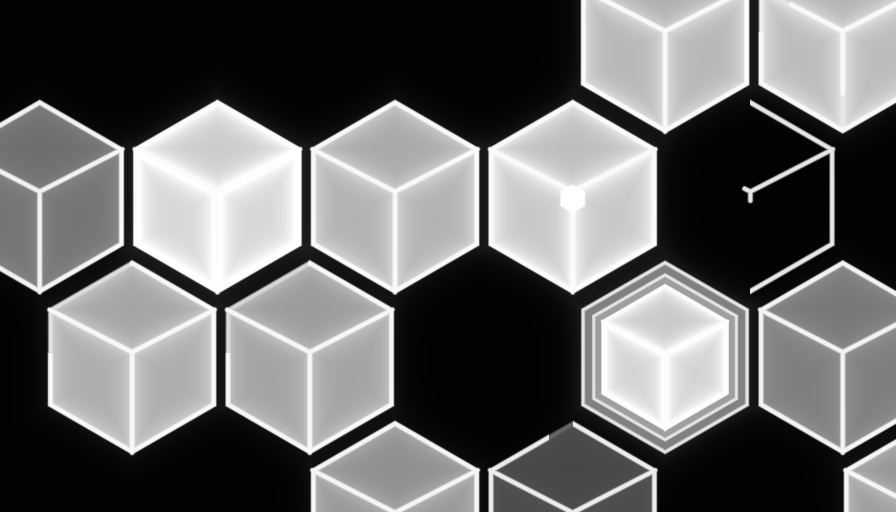
Reproduce this background procedurally as a Shadertoy shader.

```glsl
// Glowing white outlined cubes in a staggered honeycomb on black.

// Layout, in units of canvas height
const float RADIUS = 0.186;
const vec2 FIRST = vec2(0.0776, 0.929);
const vec2 SPACING = vec2(0.347, 0.3135);
const float STAGGER = 0.1804;
const int COLS = 6;
const int ROWS = 4;

// Face brightness per cell, top row first; negative is empty, zero is wire only
const float LEVEL[24] = float[24](
    -1.0, -1.0, -1.0, 0.75, 0.77, -1.0,
    0.48, 0.88, 0.73, 0.82, 0.0, -1.0,
    0.71, 0.67, -1.0, 0.87, 0.52, -1.0,
    -1.0, -1.0, 0.62, 0.31, -1.0, 0.64);

// Cells with a special look
const int SHORT_ARMS = 4;
const int NODE = 9;
const int WIRE = 10;
const int FADED_A = 12;
const int FADED_B = 13;
const int NESTED = 15;
const int BROKEN = 21;

// Cube look, in units of the cube radius
const vec2 HUB = vec2(0.0, 0.055);
const float APOTHEM = 0.866;
const float LINE = 0.025;
const float NODE_SIZE = 0.13;
const float EDGE_GLOW = 0.32;
const float HALO = 0.13;
const float RING_SHRINK = 0.87;
const float BACKGROUND = 0.008;

float hexDist(vec2 q, float apothem) {
    q = abs(q);
    return max(q.x, q.x * 0.5 + q.y * 0.866) - apothem;
}

float segDist(vec2 q, vec2 a, vec2 b) {
    vec2 ab = b - a;
    return length(q - a - ab * clamp(dot(q - a, ab) / dot(ab, ab), 0.0, 1.0));
}

float cover(float d, float soft) {
    return smoothstep(soft, -soft, d);
}

// Distance to the inner edges; arms scales the left, right and lower edge
float armDist(vec2 q, vec3 arms) {
    float left = segDist(q, HUB, mix(HUB, vec2(-APOTHEM, 0.5), arms.x));
    float right = segDist(q, HUB, mix(HUB, vec2(APOTHEM, 0.5), arms.y));
    float down = segDist(q, HUB, mix(HUB, vec2(0.0, -1.0), arms.z));
    return min(min(left, right), down);
}

float paintCube(float shade, vec2 q, float level, int id, float soft) {
    float d = hexDist(q, APOTHEM);
    float inner = armDist(q, vec3(1.0));

    // Faces, lit from their edges, with a slightly darker lid
    if (id != WIRE) {
        float lid = smoothstep(-soft, soft, q.y - HUB.y - abs(q.x) * 0.514);
        float glow = EDGE_GLOW * level * level * exp(-9.0 * min(abs(d), inner));
        float face = level * mix(0.95, 0.9, lid) + glow;
        shade = mix(shade, min(face, 1.0), cover(d - 0.01, soft));
    }

    // Outline with missing or dimmed parts
    float strength = 1.0;
    if (id == WIRE) strength = step(0.0, q.x);
    if (id == FADED_A || id == FADED_B || id == SHORT_ARMS)
        strength = q.x < -0.02 && q.y > 0.05 ? 0.45 : 1.0;
    if (id == BROKEN) strength = q.x > -0.25 && q.x < 0.0 ? 0.15 : 1.0;
    float outline = cover(abs(d + 0.008) - LINE, soft) * strength;

    // Inner edges
    vec3 arms = vec3(1.0);
    if (id == SHORT_ARMS) arms = vec3(0.62, 1.0, 0.62);
    if (id == WIRE) arms = vec3(0.07, 1.0, 0.09);
    float edges = cover(armDist(q, arms) - LINE, soft);
    shade = mix(shade, 0.9 + 0.1 * level, max(outline, edges));

    if (id == NODE)
        shade = mix(shade, 1.0, cover(hexDist(q - vec2(0.0, -0.02), NODE_SIZE), soft));
    return shade;
}

void mainImage(out vec4 fragColor, in vec2 fragCoord) {
    vec2 p = fragCoord / iResolution.y;
    float soft = max(1.0 / (iResolution.y * RADIUS), 0.014);
    float shade = BACKGROUND;

    for (int row = 0; row < ROWS; row++) {
        for (int col = 0; col < COLS; col++) {
            int id = row * COLS + col;
            float level = LEVEL[id];
            if (level < 0.0) continue;
            vec2 centre = FIRST + vec2(float(col), -float(row)) * SPACING;
            centre.x += row % 2 == 0 ? STAGGER : 0.0;
            vec2 q = (p - centre) / RADIUS;

            // Faint halo outside the cube
            float d = hexDist(q, APOTHEM);
            shade += HALO * level * level * exp(-9.0 * max(d, 0.0)) * step(0.0, d);

            // Concentric shells around the nested cube
            if (id == NESTED) {
                for (int ring = 0; ring < 2; ring++) {
                    float shell = hexDist(q, APOTHEM);
                    shade = mix(shade, 0.5 + 0.12 * float(ring), cover(shell - 0.01, soft));
                    shade = mix(shade, 0.9, cover(abs(shell + 0.005) - 0.018, soft));
                    q /= RING_SHRINK;
                }
            }
            shade = paintCube(shade, q, level, id, soft);
        }
    }
    fragColor = vec4(vec3(clamp(shade, 0.0, 1.0)), 1.0);
}
```
